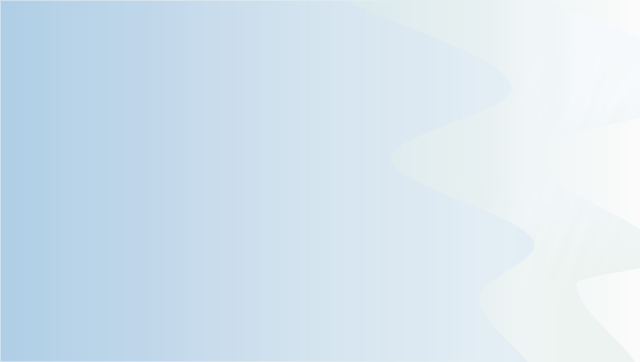
Write a WebGL 1 fragment shader that draws this background.

```glsl
precision highp float;
// Pale blue horizontal gradient with soft translucent white waves on the right.

uniform vec2 u_resolution;

float hash(float n) {
  return fract(sin(n * 127.1) * 437.58);
}

vec2 gradientAt(vec2 cell) {
  float angle = 6.2832 * hash(cell.x + 57.0 * cell.y);
  return vec2(cos(angle), sin(angle));
}

float gradientNoise(vec2 p) {
  vec2 i = floor(p);
  vec2 f = p - i;
  vec2 u = f * f * (3.0 - 2.0 * f);
  vec2 e = vec2(1.0, 0.0);
  float low = mix(dot(gradientAt(i), f),
                  dot(gradientAt(i + e.xy), f - e.xy), u.x);
  float high = mix(dot(gradientAt(i + e.yx), f - e.yx),
                   dot(gradientAt(i + e.xx), f - e.xx), u.x);
  return mix(low, high, u.y);
}

// Bends a boundary toward targetX between two heights
float bend(float x, float targetX, float startY, float endY, float y) {
  return mix(x, targetX, smoothstep(startY, endY, y));
}

// Left boundary of the large wave, with y measured downward
float outerEdge(float y) {
  float x = bend(0.482, 0.799, -0.092, 0.245, y);
  x = bend(x, 0.611, 0.245, 0.436, y);
  x = bend(x, 0.835, 0.436, 0.677, y);
  x = bend(x, 0.749, 0.677, 0.821, y);
  return bend(x, 0.846, 0.821, 1.078, y);
}

// Left boundary of the brighter lobes
float innerEdge(float y) {
  float x = bend(0.807, 1.042, -0.069, 0.172, y);
  x = bend(x, 1.081, 0.172, 0.264, y);
  x = bend(x, 0.829, 0.264, 0.424, y);
  x = bend(x, 1.042, 0.424, 0.716, y);
  x = bend(x, 0.901, 0.716, 0.784, y);
  return bend(x, 1.003, 0.784, 1.055, y);
}

// Smooth coverage to the right of an edge, corrected for its slope
float coverage(float x, float edge, float slope, vec2 size) {
  float steepness = slope * size.x / size.y;
  float pixels = (x - edge) * size.x / sqrt(1.0 + steepness * steepness);
  return smoothstep(-0.7, 0.7, pixels);
}

vec3 skyColor(float x) {
  vec3 c = mix(vec3(0.690, 0.810, 0.900), vec3(0.730, 0.833, 0.912),
               smoothstep(0.0, 0.16, x));
  c = mix(c, vec3(0.755, 0.843, 0.918), smoothstep(0.15, 0.25, x));
  c = mix(c, vec3(0.835, 0.896, 0.938), clamp((x - 0.23) / 0.27, 0.0, 1.0));
  c = mix(c, vec3(0.890, 0.930, 0.958), clamp((x - 0.50) / 0.28, 0.0, 1.0));
  float band = floor(x * 42.0);
  return c + 0.004 * (hash(band) - 0.5);
}

vec3 waveColor(vec2 p) {
  vec3 c = mix(vec3(0.855, 0.914, 0.920), vec3(0.915, 0.946, 0.950),
               clamp((p.x - 0.54) / 0.24, 0.0, 1.0));
  c = mix(c, vec3(0.943, 0.964, 0.970), smoothstep(0.77, 0.83, p.x));
  float upper = 1.0 - smoothstep(0.25, 0.40, p.y);
  c = mix(c, vec3(0.963, 0.977, 0.983), upper * smoothstep(0.87, 0.91, p.x));
  float lower = smoothstep(0.54, 0.78, p.y) * smoothstep(0.74, 0.90, p.x);
  return mix(c, vec3(0.928, 0.954, 0.942), lower);
}

vec3 lobeColor(float x) {
  return mix(vec3(0.940, 0.959, 0.966), vec3(0.980, 0.985, 0.980),
             clamp((x - 0.83) / 0.16, 0.0, 1.0));
}

// Slanted streaks fading out around a center
float streaks(vec2 p, vec2 center) {
  vec2 q = (p - center) / vec2(0.10, 0.11);
  float grain = gradientNoise(vec2(p.x * 60.0 + p.y * 14.0, p.y * 7.0));
  return grain * exp(-dot(q, q));
}

void main() {
  vec2 p = gl_FragCoord.xy / u_resolution;
  p.y = 1.0 - p.y;
  float h = 0.002;
  float outer = outerEdge(p.y);
  float inner = innerEdge(p.y);
  float outerSlope = (outerEdge(p.y + h) - outer) / h;
  float innerSlope = (innerEdge(p.y + h) - inner) / h;

  // Layered fills
  vec3 wave = waveColor(p);
  wave += 0.016 * (streaks(p, vec2(0.95, 0.28)) + streaks(p, vec2(0.86, 0.63)));
  vec3 color = skyColor(p.x);
  color = mix(color, wave, coverage(p.x, outer, outerSlope, u_resolution));
  color = mix(color, lobeColor(p.x),
              coverage(p.x, inner, innerSlope, u_resolution));

  // Thin pale rim around the canvas
  vec2 margin = min(p, 1.0 - p) * vec2(u_resolution.x / u_resolution.y, 1.0);
  float rim = 1.0 - smoothstep(0.001, 0.004, min(margin.x, margin.y));
  color = mix(color, max(color, vec3(0.89, 0.93, 0.95)), 0.6 * rim);
  gl_FragColor = vec4(color, 1.0);
}
```
